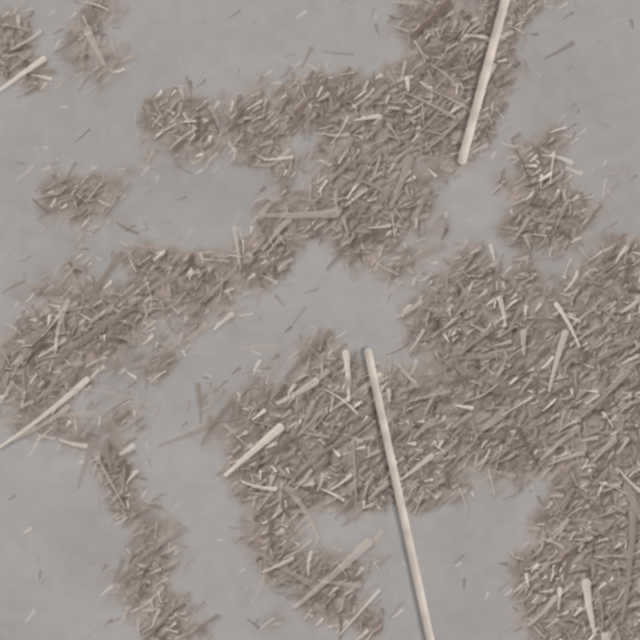
A Shadertoy shader for this texture:

```glsl
// Drifts of broken straw and twigs lying on smooth grey mud.
// A noise-warped union of capsules sets where litter gathers; hashed grids
// of slivers, from fine chips to long sticks, are layered over it.

const vec3 MUD   = vec3(0.635, 0.618, 0.610);
const vec3 SOIL  = vec3(0.580, 0.522, 0.482);
const vec3 DARK  = vec3(0.440, 0.375, 0.338);
const vec3 TAN   = vec3(0.605, 0.548, 0.507);
const vec3 PALE  = vec3(0.720, 0.665, 0.622);
const vec3 CREAM = vec3(0.865, 0.815, 0.765);
const float BLUR = 0.0025;        // edge softness in canvas units
const float GRAIN_ANGLE = 0.70;   // prevailing direction of the straw
const float SHADOW = 0.17;        // strength of the cast shadows
const vec2 SHADOW_SHIFT = vec2(0.0022, -0.0028);

// Main drifts: start and end of each axis, then the radii.
const int DRIFTS = 12;
const vec4 DRIFT_AXIS[DRIFTS] = vec4[DRIFTS](
    vec4(-.05, .40, .34, .56), vec4(.32, .56, .58, .70), vec4(.55, .70, .82, 1.05),
    vec4(.12, .70, .30, .79), vec4(.38, .82, .60, .85), vec4(.44, .32, 1.0, .35),
    vec4(.72, .52, .78, .40), vec4(1.0, .46, .96, .02), vec4(.46, .11, .52, .09),
    vec4(.18, .33, .25, .06), vec4(.87, .73, .82, .58), vec4(.00, .90, .13, .91));
const float DRIFT_RADIUS[DRIFTS] = float[DRIFTS](
    .055, .045, .080, .022, .022, .108, .090, .140, .058, .026, .034, .036);

float hash(vec2 p) {
    vec3 q = fract(vec3(p.xyx) * 0.1031);
    q += dot(q, q.yzx + 33.33);
    return fract((q.x + q.y) * q.z);
}

float noise(vec2 p) {
    vec2 i = floor(p), f = fract(p);
    f = f * f * (3.0 - 2.0 * f);
    return mix(mix(hash(i), hash(i + vec2(1, 0)), f.x),
               mix(hash(i + vec2(0, 1)), hash(i + vec2(1, 1)), f.x), f.y);
}

float fbm(vec2 p) {
    float sum = 0.0, amp = 0.533;
    for (int i = 0; i < 4; i++) {
        sum += amp * noise(p);
        p = mat2(1.6, 1.2, -1.2, 1.6) * p + 17.3;
        amp *= 0.5;
    }
    return sum;
}

float capsule(vec2 p, vec2 a, vec2 b) {
    vec2 ab = b - a;
    return length(p - a - ab * clamp(dot(p - a, ab) / dot(ab, ab), 0.0, 1.0));
}

// Share of the ground hidden by litter, 0 to 1, thinning towards the rims.
float litterCover(vec2 p) {
    float d = 1.0;
    for (int i = 0; i < DRIFTS; i++)
        d = min(d, capsule(p, DRIFT_AXIS[i].xy, DRIFT_AXIS[i].zw) - DRIFT_RADIUS[i]);
    d += (fbm(p * 12.0 + 40.0) - 0.5) * 0.20;
    return smoothstep(0.062, -0.045, d);
}

vec3 strawColor(float h) {
    vec3 c = mix(DARK, TAN, smoothstep(0.0, 0.40, h));
    c = mix(c, PALE, smoothstep(0.40, 0.85, h));
    return mix(c, CREAM, smoothstep(0.85, 1.0, h));
}

// Distance to a slightly bent sliver along x, tapering to one end.
float sliver(vec2 q, float halfLength, float halfWidth, float bend) {
    q.y += bend * q.x * q.x;
    float along = clamp(q.x, -halfLength, halfLength);
    float taper = 0.85 + 0.35 * along / halfLength;
    return length(q - vec2(along, 0.0)) - halfWidth * taper;
}

// One grid of slivers; sizes are in cells, "lift" makes them paler.
void scatter(inout vec3 col, vec2 p, float cells, vec2 size, float amount, float lift, float seed) {
    vec2 g = p * cells, home = floor(g);
    float soft = BLUR * cells;
    for (int k = 0; k < 9; k++) {
        vec2 id = home + vec2(k % 3 - 1, k / 3 - 1);
        vec2 key = id + seed * 71.7;
        vec2 center = id + vec2(hash(key + 3.1), hash(key + 7.7));
        float spin = hash(key + 11.3) * 2.0 - 1.0;
        float angle = GRAIN_ANGLE + spin * (0.35 + 1.2 * spin * spin);
        float c = cos(angle), s = sin(angle);
        mat2 turn = mat2(c, -s, s, c);
        float halfLength = size.x * mix(0.3, 1.0, hash(key + 19.9));
        float halfWidth = size.y * mix(0.5, 1.4, hash(key + 23.5));
        float bend = (hash(key + 29.1) - 0.5) * 0.35;
        vec2 q = turn * (g - center);
        vec2 qs = turn * (g - center - SHADOW_SHIFT * cells);
        float body = smoothstep(soft, -soft, sliver(q, halfLength, halfWidth, bend));
        float shade = smoothstep(2.0 * soft, -soft, sliver(qs, halfLength, halfWidth, bend));
        if (body + shade < 0.004) continue;
        float cover = litterCover(center / cells);
        if (hash(key + 37.7) > amount * (cover + 0.035)) continue;
        vec3 straw = strawColor(clamp(hash(key + 41.3) + lift, 0.0, 1.0));
        float opacity = mix(0.5, 1.0, hash(key + 47.9)) * mix(0.55, 1.0, cover);
        straw *= 1.0 + 0.05 * clamp(q.y / halfWidth, -1.0, 1.0);
        col *= 1.0 - SHADOW * shade * opacity * cover;
        col = mix(col, straw, body * opacity);
    }
}

// A long straight stem with a lit and a shaded side.
void stem(inout vec3 col, vec2 p, vec2 a, vec2 b, float radius) {
    float shade = smoothstep(2.0 * BLUR, -BLUR, capsule(p + vec2(0.005, 0.0), a, b) - radius);
    float body = smoothstep(BLUR, -BLUR, capsule(p, a, b) - radius);
    vec2 side = normalize(vec2(a.y - b.y, b.x - a.x));
    float lit = smoothstep(-radius, radius, dot(p - a, side));
    vec3 bark = mix(PALE, CREAM, lit) * (0.92 + 0.14 * noise(p * 60.0));
    col = mix(col * (1.0 - 0.25 * shade), bark, body);
}

void mainImage(out vec4 fragColor, in vec2 fragCoord) {
    vec2 p = fragCoord / iResolution.xy;
    float cover = litterCover(p);

    // Mud with soft stains, then the brown bed of the litter
    vec3 col = MUD + 0.06 * (fbm(p * 7.0) - 0.5) + 0.04 * (fbm(p * 55.0) - 0.5);
    vec3 bed = SOIL * (0.78 + 0.44 * fbm(p * 70.0));
    col = mix(col, bed, 0.9 * smoothstep(0.03, 0.8, cover));

    // Straw from fine chips to long sticks
    scatter(col, p, 90.0, vec2(0.70, 0.17), 0.85, 0.06, 1.0);
    scatter(col, p, 64.0, vec2(0.75, 0.13), 0.80, 0.05, 2.0);
    scatter(col, p, 42.0, vec2(0.80, 0.10), 0.70, 0.05, 3.0);
    scatter(col, p, 26.0, vec2(0.82, 0.075), 0.55, 0.04, 4.0);
    scatter(col, p, 15.0, vec2(0.82, 0.055), 0.42, 0.08, 5.0);
    scatter(col, p, 9.0, vec2(0.85, 0.038), 0.42, 0.14, 6.0);
    stem(col, p, vec2(0.575, 0.45), vec2(0.677, -0.02), 0.0062);
    stem(col, p, vec2(0.795, 1.02), vec2(0.722, 0.75), 0.0070);

    fragColor = vec4(clamp(col, 0.0, 1.0), 1.0);
}
```
